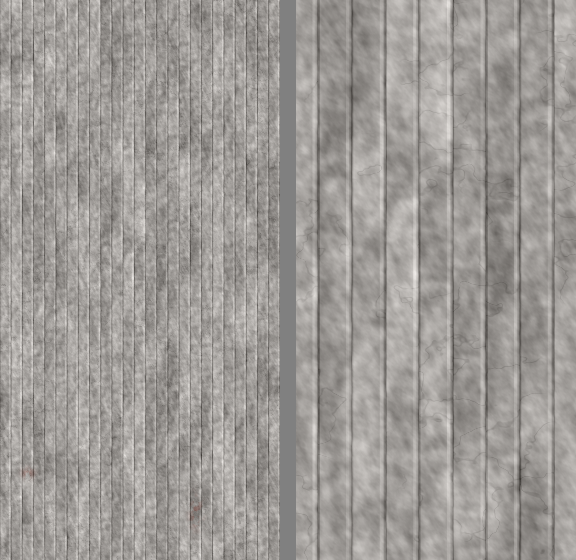
Left: the whole. Right: its middle third, enlarged.
Give the GLSL for this texture, as a Shadertoy shader.

```glsl
// Grey split-stone cladding: 25 narrow upright strips parted by fine grooves.
// Each strip samples its own region of layered noise for clouding and relief,
// cellular noise for chipped facets, and a little rust for wear.

float hash(vec2 c) {
    vec3 q = fract(c.xyx * vec3(0.1031, 0.1030, 0.0973));
    q += dot(q, q.yzx + 33.33);
    return fract((q.x + q.y) * q.z);
}

float valueNoise(vec2 p) {
    vec2 i = floor(p), f = fract(p);
    f = f * f * (3.0 - 2.0 * f);
    return mix(mix(hash(i), hash(i + vec2(1, 0)), f.x),
               mix(hash(i + vec2(0, 1)), hash(i + vec2(1, 1)), f.x), f.y);
}

float fbm(vec2 p) {
    float sum = 0.0, amp = 0.5;
    for (int i = 0; i < 4; i++) {
        sum += amp * valueNoise(p);
        p = mat2(1.6, 1.2, -1.2, 1.6) * p + 7.3;
        amp *= 0.5;
    }
    return sum / 0.9375;
}

// Distance to the nearest scattered point
float cellular(vec2 p) {
    vec2 cell = floor(p);
    float nearest = 2.0;
    for (int y = -1; y <= 1; y++)
    for (int x = -1; x <= 1; x++) {
        vec2 c = cell + vec2(x, y);
        vec2 point = c + vec2(hash(c), hash(c + 41.7));
        nearest = min(nearest, distance(p, point));
    }
    return nearest;
}

void mainImage(out vec4 fragColor, in vec2 fragCoord) {
    vec2 p = fragCoord / iResolution.x;
    float across = p.x * 25.0;
    float strip = floor(across);
    float pixel = 25.0 / iResolution.x;

    // Stone face, shifted per strip so neighbours do not line up
    float shade = hash(vec2(strip, 3.0));
    vec2 q = p + vec2(2.0, 0.35 * hash(vec2(strip, 9.0)));
    float clouds = fbm(q * vec2(15.0, 9.0) + strip * 0.4) - 0.5;
    vec2 g = q * vec2(75.0, 60.0);
    g.x += 0.6 * g.y;
    float relief = fbm(g + vec2(0.45, -0.45)) - fbm(g);
    vec2 warp = 1.6 * vec2(fbm(q * 30.0), fbm(q * 30.0 + 19.0));
    float chips = 0.45 - cellular(q * vec2(34.0, 24.0) + warp);

    float tone = 0.622 + 0.06 * (shade - 0.5) + 0.30 * clouds
               + 0.24 * relief + 0.10 * chips;

    // Sparse dark creases where slanted noise crosses its middle value
    float crease = abs(fbm(q * vec2(22.0, 30.0) + 50.0) - 0.5);
    tone -= 0.06 * (1.0 - smoothstep(0.0, 0.025, crease))
                 * smoothstep(0.5, 0.65, valueNoise(q * 12.0));

    // Worn groove with a pale arris on its left lip
    float edge = across - round(across);
    float line = round(across);
    float wear = fbm(vec2(line * 5.7, p.y * 22.0));
    float groove = 1.0 - smoothstep(0.035 - 0.5 * pixel, 0.035 + 0.7 * pixel, abs(edge));
    float lip = 1.0 - smoothstep(0.03, 0.04 + 0.7 * pixel, abs(edge + 0.13));
    tone += lip * (0.02 + 0.12 * wear);
    tone -= groove * (0.10 + 0.13 * wear);

    vec3 color = tone + vec3(0.008, -0.006, -0.020);

    // Two faint rust stains, low on the face
    for (int i = 0; i < 2; i++) {
        float k = float(i);
        vec2 d = (p - vec2(0.10 + 0.60 * k, 0.31 - 0.14 * k)) / vec2(0.022, 0.018 + 0.035 * k);
        float stain = exp(-dot(d, d)) * smoothstep(0.4, 0.65, fbm(p * 60.0 + k));
        color -= stain * vec3(0.04, 0.14, 0.15);
    }

    fragColor = vec4(clamp(color, 0.0, 1.0), 1.0);
}
```
